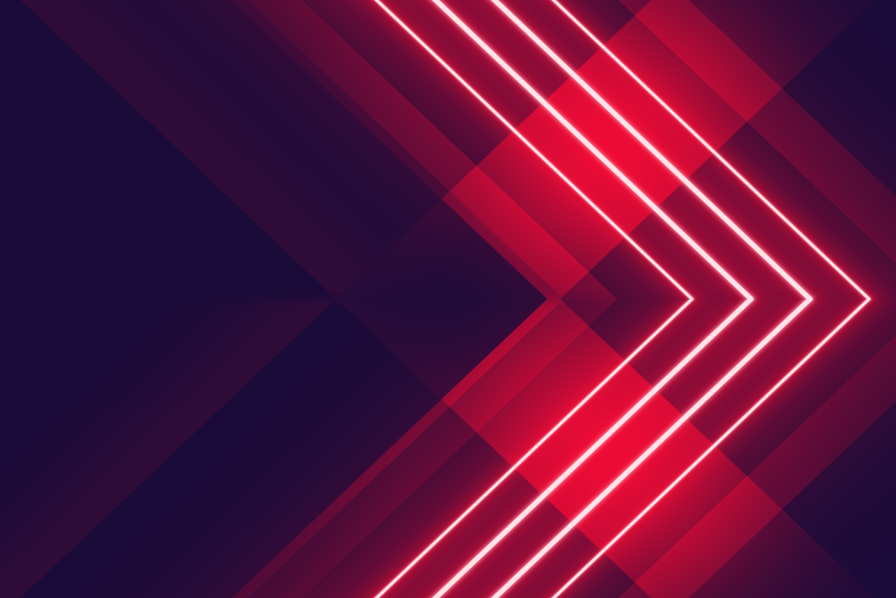
A Shadertoy shader for this background:

```glsl
// Nested neon chevrons pointing right over crossed translucent red bands on navy.
#define SLOPE 1.055         // horizontal run of a diagonal per unit of height
#define FIRST_TIP 1.158     // x of the leftmost chevron tip
#define TIP_STEP 0.0987     // spacing between chevron tips
#define THIN_LINE 0.0024    // half width of the outer tubes
#define THICK_LINE 0.0042   // half width of the inner tubes
#define GLOW_CENTER 1.29    // chevron coordinate of the warmest light
#define NAVY vec3(0.10, 0.045, 0.22)
#define CRIMSON vec3(0.92, 0.04, 0.21)
#define NEON_RED vec3(1.0, 0.06, 0.21)
#define NEON_PINK vec3(1.0, 0.55, 0.63)
#define NEON_WHITE vec3(1.0, 0.93, 0.95)

// Antialiased step at an edge
float edge(float at, float x) {
    float blur = 1.2 / iResolution.y;
    return smoothstep(at - blur, at + blur, x);
}

float band(float lo, float hi, float x) {
    return edge(lo, x) - edge(hi, x);
}

float bell(float x, float width) {
    return exp(-x * x / (width * width));
}

// Distance to a right-pointing chevron; p.y is folded about its axis
float chevronDistance(vec2 p, float tip) {
    vec2 arm = normalize(vec2(-SLOPE, 1.0));
    vec2 q = p - vec2(tip, 0.0);
    return length(q - arm * max(dot(q, arm), 0.0));
}

// Amount of crimson: s is constant along ">" shapes, t along "<" shapes
float bandHeat(float s, float t, float upper) {
    float heat = 0.43 * bell(s - GLOW_CENTER, 0.33);

    // Hot crossing bands
    float crossing = band(0.5625, 0.9375, t) * edge(0.916, s);
    heat += 0.56 * crossing * bell(s - GLOW_CENTER, 0.42)
          * (0.75 + 0.25 * bell(t - 0.75, 0.16));

    // Strip and wide band around the dark diamond
    float armFade = 0.45 + 0.55 * smoothstep(-0.1, 0.5, t);
    heat += band(0.916, 0.943, s) * mix(0.32, 0.10, upper) * armFade;
    heat += band(0.943, 1.033, s) * mix(0.13, 0.23, upper) * armFade;

    // Outer band on the right
    heat += band(1.5625, 1.68, s) * 0.2 * (1.0 - 0.4 * smoothstep(0.9, 1.4, t));

    // Faint tint beside the far left diagonals
    float side = mix(1.0 - edge(0.5625, s), edge(0.5625, s), upper);
    heat += 0.10 * side * bell(s - 0.5625, 0.17) * (1.0 - edge(0.5625, t));

    // Soft tint on the lower left side of the diamond
    heat += 0.06 * band(0.5625, 0.916, s) * edge(0.5625, t) * bell(t - 0.5625, 0.12);
    return heat;
}

void mainImage(out vec4 fragColor, in vec2 fragCoord) {
    vec2 p = fragCoord / iResolution.y;
    p.x += 0.75 - 0.5 * iResolution.x / iResolution.y;
    p.y -= 0.5;
    float upper = smoothstep(-0.02, 0.02, p.y);
    p.y = abs(p.y);

    float s = p.x + SLOPE * p.y;
    float t = p.x - SLOPE * p.y;
    vec3 color = mix(NAVY, CRIMSON, min(bandHeat(s, t, upper), 1.0));

    // Neon tubes: wide halo, tight pink rim, white core
    float halo = 0.0, rim = 0.0, core = 0.0;
    float blur = 0.8 / iResolution.y;
    for (int i = 0; i < 4; i++) {
        float inner = (i == 1 || i == 2) ? 1.0 : 0.0;
        float width = mix(THIN_LINE, THICK_LINE, inner);
        float d = chevronDistance(p, FIRST_TIP + TIP_STEP * float(i));
        halo += 0.60 * exp(-d / 0.011) + 0.12 * exp(-d / 0.04);
        rim = max(rim, exp(-pow(d / (width * 1.6), 2.0)));
        core = max(core, 1.0 - smoothstep(width - blur, width + blur, d));
    }
    color = mix(color, NEON_RED, min(halo, 1.0));
    color = mix(color, NEON_PINK, rim);
    color = mix(color, NEON_WHITE, core * 0.9);

    fragColor = vec4(color, 1.0);
}
```
